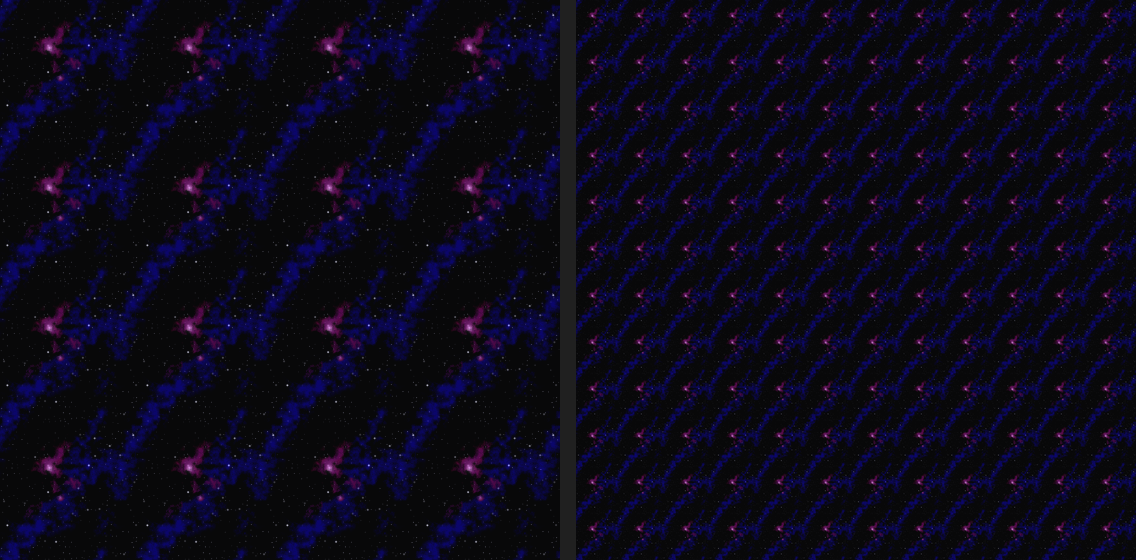
Left: one tile. Right: repeated 3 by 3.
Write a three.js fragment shader that draws this texture.

```glsl
// Deep-space nebula in a 4 by 4 grid of identical tiles: mottled blue dust lanes, a
// magenta cloud with pale cores, and stars. Lanes are soft wrapped strokes broken up
// by periodic value noise; stars are hashed into grid cells.

varying vec2 vUv;

float hash(vec2 p) {
  vec3 q = fract(vec3(p.xyx) * 0.1031);
  q += dot(q, q.yzx + 33.33);
  return fract((q.x + q.y) * q.z);
}

// Value noise that wraps after a whole number of cells
float noise(vec2 p, float period) {
  vec2 cell = floor(p), f = fract(p);
  f = f * f * (3.0 - 2.0 * f);
  vec2 a = mod(cell, period), b = mod(cell + 1.0, period);
  return mix(mix(hash(a), hash(vec2(b.x, a.y)), f.x),
             mix(hash(vec2(a.x, b.y)), hash(b), f.x), f.y);
}

float fbm(vec2 p, float period) {
  float sum = 0.0, weight = 0.5;
  for (int i = 0; i < 4; i++) {
    sum += weight * noise(p * period, period);
    period *= 2.0;
    weight *= 0.56;
  }
  return sum;
}

// Soft stroke from a to b, wrapped around the tile
float stroke(vec2 p, vec2 a, vec2 b, float width) {
  vec2 halfSpan = 0.5 * (b - a);
  vec2 d = fract(p - 0.5 * (a + b) + 0.5) - 0.5;
  d -= halfSpan * clamp(dot(d, halfSpan) / dot(halfSpan, halfSpan), -1.0, 1.0);
  return exp(-dot(d, d) / (width * width));
}

float glow(vec2 p, vec2 center, float radius) {
  vec2 d = fract(p - center + 0.5) - 0.5;
  return exp(-dot(d, d) / (radius * radius));
}

// One star at most per cell, kept clear of the cell borders
float stars(vec2 p, float cells, float chance, float radius) {
  vec2 cell = mod(floor(p * cells), cells) + cells * 3.0;
  vec2 spot = 0.15 + 0.7 * vec2(hash(cell + 17.0), hash(cell + 59.0));
  float dist = length(fract(p * cells) - spot) / cells;
  float power = hash(cell + 91.0);
  float lit = step(hash(cell), chance) * mix(0.25, 1.0, power * power);
  return lit * (1.0 - smoothstep(0.0, radius, dist));
}

void main() {
  vec2 p = fract(vUv * 4.0);
  float coarse = fbm(p, 9.0) - 0.51;
  float fine = fbm(p + 0.37, 25.0) - 0.51;
  vec2 q = p + 0.15 * (vec2(fbm(p + 0.21, 8.0), fbm(p + 0.63, 8.0)) - 0.51);
  float grain = 1.1 * coarse + 1.7 * fine;

  // Blue lanes: a diagonal chain with a branch, a wisp and a broad dim patch
  float lane = stroke(q, vec2(0.04, -0.02), vec2(0.24, 0.23), 0.10);
  lane = max(lane, 0.85 * stroke(q, vec2(0.22, 0.22), vec2(0.45, 0.41), 0.12));
  lane = max(lane, 0.8 * stroke(q, vec2(0.45, 0.42), vec2(0.54, 0.62), 0.08));
  lane = max(lane, 0.9 * stroke(q, vec2(0.55, 0.67), vec2(0.85, 0.66), 0.12));
  lane = max(lane, stroke(q, vec2(0.87, 0.67), vec2(1.07, 0.99), 0.085));
  lane = max(lane, 0.85 * stroke(q, vec2(0.86, 0.52), vec2(0.83, 0.64), 0.07));
  lane = max(lane, 0.8 * stroke(q, vec2(0.58, 0.76), vec2(0.74, 1.04), 0.07));
  lane = max(lane, 0.65 * glow(q, vec2(0.76, 0.27), 0.08));
  lane = max(lane, 0.65 * glow(q, vec2(0.23, 0.30), 0.13));
  lane += 0.35 * glow(p, vec2(0.07, 0.99), 0.07);
  float dust = clamp(0.85 * lane - 0.31 + grain, 0.0, 1.0);
  dust *= smoothstep(0.03, 0.35, lane);

  // Magenta cloud, its tail and small patches
  float cloud = stroke(q, vec2(0.29, 0.65), vec2(0.41, 0.77), 0.065);
  cloud = max(cloud, 0.9 * stroke(q, vec2(0.42, 0.77), vec2(0.50, 0.82), 0.04));
  cloud = max(cloud, stroke(q, vec2(0.37, 0.71), vec2(0.42, 0.56), 0.055));
  cloud = max(cloud, 0.75 * glow(q, vec2(0.50, 0.56), 0.055));
  cloud = max(cloud, 0.8 * glow(p, vec2(0.43, 0.45), 0.03));
  cloud = max(cloud, 0.65 * glow(q, vec2(0.21, 0.36), 0.05));
  float gas = clamp(0.85 * cloud - 0.27 + 1.5 * grain, 0.0, 1.0);
  gas *= smoothstep(0.1, 0.45, cloud);

  vec3 color = vec3(0.03, 0.03, 0.035);
  color = mix(color, vec3(0.045, 0.025, 0.42), dust);
  vec3 magenta = mix(vec3(0.36, 0.03, 0.12), vec3(0.36, 0.04, 0.34), cloud);
  color = mix(color, magenta, 0.9 * gas);

  // Pale cores
  float core = glow(p, vec2(0.354, 0.651), 0.018) + 0.22 * glow(p, vec2(0.36, 0.67), 0.045);
  core += 0.5 * glow(p, vec2(0.43, 0.445), 0.014);
  color += vec3(0.40, 0.38, 0.44) * core * clamp(1.0 + 2.5 * fine, 0.0, 2.0);

  // Faint and bright stars
  color += vec3(0.22, 0.22, 0.25) * stars(p, 27.0, 0.4, 0.008);
  color += vec3(0.75, 0.75, 0.82) * stars(p, 13.0, 0.13, 0.012);

  gl_FragColor = vec4(color, 1.0);
}
```
